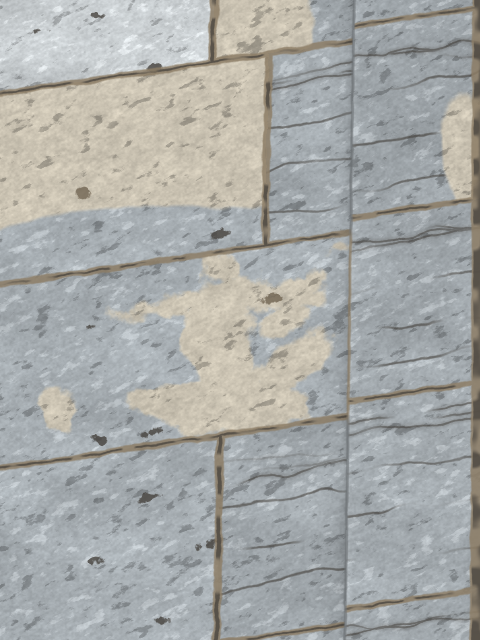
This texture is drawn by a Shadertoy shader. Its source:

```glsl
// Weathered grey and buff ashlar wall with sloping courses, beside a veined pillar.
#define SLOPE 0.15
#define JOINT_WIDTH 0.0024
#define PILLAR_SHIFT 0.023
#define GRAIN 0.17
#define VEIN_DEPTH 0.62
#define PIT_CHANCE 0.30
#define GREY vec3(0.645, 0.672, 0.690)
#define PALE vec3(0.770, 0.790, 0.800)
#define BUFF vec3(0.795, 0.765, 0.700)
#define MORTAR vec3(0.550, 0.490, 0.400)
#define DARK vec3(0.270, 0.255, 0.235)

// Depth of each course top at the left side, and its vertical seam (2 = none)
const float courseTop[5] = float[5](-0.16, 0.147, 0.445, 0.732, 1.056);
const float seamX[5] = float[5](0.324, 0.412, 2.0, 0.348, 2.0);

float hash(vec2 p) {
    vec3 a = fract(vec3(p.xyx) * 0.1031);
    a += dot(a, a.yzx + 33.33);
    return fract((a.x + a.y) * a.z);
}

float noise(vec2 p) {
    vec2 i = floor(p), f = fract(p);
    f = f * f * (3.0 - 2.0 * f);
    return mix(mix(hash(i), hash(i + vec2(1, 0)), f.x),
               mix(hash(i + vec2(0, 1)), hash(i + vec2(1, 1)), f.x), f.y);
}

float fbm(vec2 p) {
    float sum = 0.0, amp = 0.5;
    for (int i = 0; i < 5; i++) {
        sum += amp * noise(p);
        p = mat2(1.6, 1.2, -1.2, 1.6) * p + 7.3;
        amp *= 0.5;
    }
    return sum;
}

// Approximate distance inside a tilted ellipse, positive inside
float blob(vec2 p, vec2 centre, vec2 radius, float tilt) {
    float c = cos(tilt), s = sin(tilt);
    p -= centre;
    p = vec2(c * p.x - s * p.y, s * p.x + c * p.y);
    return (1.0 - length(p / radius)) * min(radius.x, radius.y);
}

// Where the buff crust survives, by course and column
float buffField(vec2 q, int course, int column) {
    float wobble = fbm(q * 24.0) - 0.48;
    if (course == 0 && column == 1) return 0.482 - q.x + 0.04 * wobble;
    if (course == 1 && column == 0) {
        float bend = max(0.2 - q.x, 0.0);
        return 0.323 + 0.9 * bend * bend - q.y + 0.012 * wobble;
    }
    if (course == 1 && column == 2)
        return blob(q, vec2(0.745, 0.245), vec2(0.052, 0.10), 0.15) + 0.02 * wobble;
    if (course != 2 || column != 0) return -1.0;
    float d = blob(q, vec2(0.36, 0.463), vec2(0.14, 0.027), 0.10);
    d = max(d, blob(q, vec2(0.34, 0.52), vec2(0.055, 0.10), 0.0));
    d = max(d, blob(q, vec2(0.34, 0.42), vec2(0.030, 0.035), 0.0));
    d = max(d, blob(q, vec2(0.355, 0.635), vec2(0.125, 0.048), 0.0));
    d = max(d, blob(q, vec2(0.465, 0.570), vec2(0.075, 0.030), 0.5));
    d = max(d, blob(q, vec2(0.44, 0.502), vec2(0.027, 0.013), 0.5));
    d = max(d, blob(q, vec2(0.088, 0.645), vec2(0.020, 0.026), 0.0));
    return max(d, blob(q, vec2(0.53, 0.385), vec2(0.022, 0.012), 0.1)) + 0.05 * wobble;
}

// Dark bedding cracks: a tight bundle near the top, then single lines
float veins(vec2 q, float depth, float seed, float px) {
    float ink = 0.0;
    for (int i = 0; i < 6; i++) {
        float k = float(i), r = hash(vec2(k + 3.0, seed));
        float at = i < 3 ? 0.03 + 0.03 * hash(vec2(seed, 9.0)) + 0.009 * k
                         : 0.10 + 0.066 * (k - 3.0) + 0.03 * r;
        float wave = 0.012 * (noise(vec2(q.x * 22.0, seed + k * 5.0)) - 0.5);
        float d = abs(depth - at - wave - (r - 0.5) * 0.12 * (q.x - 0.6));
        float fade = smoothstep(0.15, 0.65, noise(vec2(q.x * 14.0 + k * 8.0, seed)));
        ink = max(ink, fade * (1.0 - smoothstep(0.0004, 0.0016 + px, d)));
        if (i < 3) ink = max(ink, 0.35 * fade * (1.0 - smoothstep(0.0, 0.008, d)));
    }
    return ink;
}

// Ragged pits scattered over jittered cells
float pits(vec2 q) {
    vec2 g = vec2(q.x, q.y + SLOPE * q.x) / 0.095, cell = floor(g);
    float r = hash(cell + 17.0);
    vec2 p = g - cell - 0.35 - 0.3 * vec2(hash(cell + 2.0), hash(cell + 5.0));
    float d = length(p * vec2(1.0, 1.8)) + 0.45 * (fbm(q * 75.0) - 0.5);
    return step(r, PIT_CHANCE) * (1.0 - smoothstep(0.06, 0.13, d));
}

void mainImage(out vec4 fragColor, in vec2 fragCoord) {
    float px = 1.0 / iResolution.y;
    vec2 q = vec2(0.75 * fragCoord.x / iResolution.x, 1.0 - fragCoord.y * px);
    float rough = fbm(q * 45.0) - 0.48;

    // Find the block and its nearest joint
    float edge = q.x - 0.553 + 0.014 * q.y;
    bool pillar = edge > 0.0;
    float level = q.y + SLOPE * q.x + (pillar ? PILLAR_SHIFT : 0.0) + 0.006 * rough;
    int course = 0;
    float joint = 1.0;
    for (int i = 0; i < 5; i++) {
        if (level > courseTop[i]) course = i;
        joint = min(joint, abs(level - courseTop[i]));
    }
    float seam = q.x + 0.02 * (q.y - 0.5) - seamX[course] + 0.008 * rough;
    int column = pillar ? 2 : (seam > 0.0 ? 1 : 0);
    if (!pillar) joint = min(joint, max(abs(seam) - 0.0015, 0.0));
    float side = 0.743 - 0.004 * q.y - q.x + 0.004 * rough;
    joint = min(joint, max(side, 0.0));

    // Stone colour and buff crust
    float seed = float(course * 3 + column) + 1.0;
    vec3 stone = GREY * (0.97 + 0.06 * hash(vec2(seed, 4.0)));
    if (course == 0 && column == 0) stone = PALE;
    else if (column > 0) stone *= 0.97;
    stone *= 1.0 + 0.22 * (fbm(q * vec2(9.0, 14.0) + seed) - 0.48);
    float buff = smoothstep(-0.004, 0.004, buffField(q, course, column));
    stone = mix(stone, BUFF * (1.0 + 0.15 * rough), buff);

    // Tooled grain, pale flecks and small dark nicks along the bedding
    vec2 bed = vec2(q.x, q.y + 0.35 * q.x);
    stone *= 1.0 + GRAIN * (fbm(bed * vec2(110.0, 190.0)) - 0.48) + 0.07 * (noise(q * 310.0) - 0.5);
    float fleck = fbm(bed * vec2(45.0, 85.0) + 20.0);
    stone += (1.0 - buff) * 0.10 * smoothstep(0.60, 0.74, fleck);
    stone *= 1.0 - 0.22 * smoothstep(0.35, 0.23, fleck);

    // Cracks and pits
    if (column > 0) stone = mix(stone, DARK, VEIN_DEPTH * (1.0 - buff) * veins(q, level - courseTop[course], seed, px));
    if (column == 0) stone = mix(stone, mix(DARK, MORTAR * 0.8, buff), 0.8 * pits(q));

    // Mortar joints with a broken dark core
    float width = JOINT_WIDTH * (0.8 + 0.9 * noise(q * 35.0));
    stone = mix(stone, MORTAR, 0.85 * (1.0 - smoothstep(width, width + 0.002 + px, joint)));
    float core = (1.0 - smoothstep(0.0004, 0.0012 + px, joint)) * smoothstep(0.25, 0.6, noise(q * 50.0));
    stone = mix(stone, DARK, 0.75 * core);

    // Pillar arris: shade on the wall, light rim on the pillar
    stone *= 1.0 - 0.16 * (pillar ? 0.0 : exp(edge * 110.0));
    if (pillar) stone += 0.05 * exp(-edge * 180.0);
    float filled = smoothstep(0.35, 0.38, q.y) * smoothstep(0.67, 0.64, q.y);
    float arris = 1.0 - smoothstep(0.0006, 0.0022 + px, abs(edge + 0.003 * rough));
    stone = mix(stone, mix(GREY * 0.68, MORTAR, filled), 0.75 * arris);
    fragColor = vec4(clamp(stone, 0.0, 1.0), 1.0);
}
```
